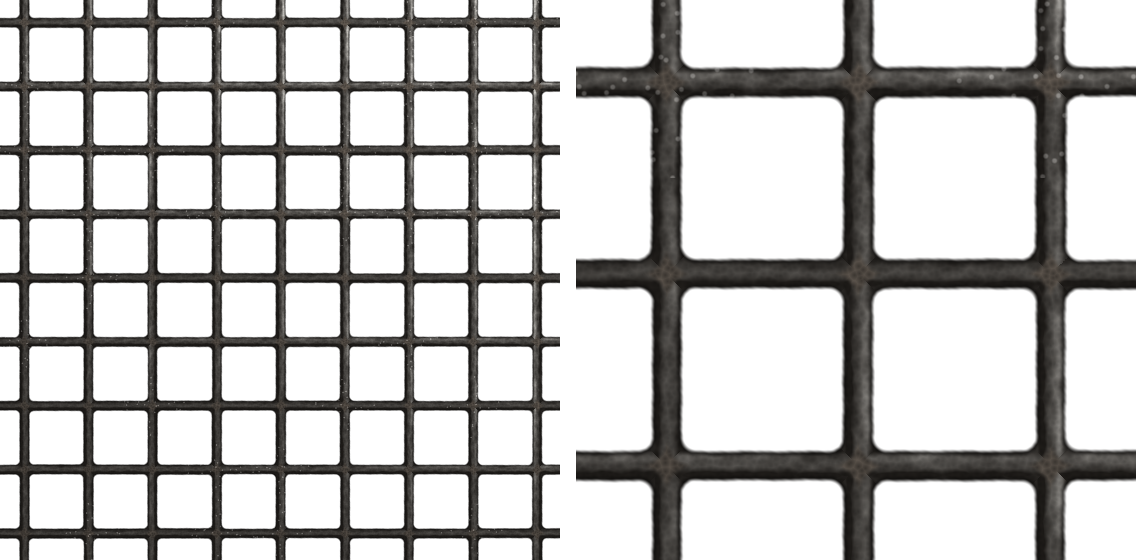
Left, the full canvas; right, a detail of the centre.
Reproduce this texture procedurally as a WebGL 1 fragment shader.

```glsl
precision highp float;
// Worn dark steel grating with rounded square holes on white.

uniform vec2 u_resolution;

const vec2 ORIGIN = vec2(0.0435, 0.0475);
const vec2 PITCH = vec2(0.1145, 0.1140);
const float HALF_BAR = 0.0086;
const float CORNER = 0.0085;

const vec3 SOOT = vec3(0.11, 0.10, 0.09);
const vec3 SILVER = vec3(0.76, 0.75, 0.73);
const vec3 JOINT = vec3(0.29, 0.265, 0.24);
const vec3 BACKDROP = vec3(1.0);

float hash(vec2 p) {
  return fract(sin(dot(p, vec2(41.3, 289.1))) * 4375.85);
}

// Distance to the nearest scattered point, about 0 to 1.
float cellular(vec2 p) {
  vec2 base = floor(p);
  float nearest = 2.0;
  for (int y = -1; y <= 1; y++) {
    for (int x = -1; x <= 1; x++) {
      vec2 cell = base + vec2(float(x), float(y));
      vec2 point = cell + vec2(hash(cell), hash(cell + 17.0));
      nearest = min(nearest, distance(p, point));
    }
  }
  return nearest;
}

float layeredSines(float x, float seed) {
  return 0.5 * sin(x * 5.0 + seed * 6.28)
       + 0.3 * sin(x * 13.0 + seed * 17.0)
       + 0.2 * sin(x * 31.0 + seed * 29.0);
}

float roundedBox(vec2 p, vec2 halfSize, float radius) {
  vec2 q = abs(p) - halfSize + radius;
  return length(max(q, 0.0)) + min(max(q.x, q.y), 0.0) - radius;
}

// Soft stripe across a bar.
float stripe(float across, float centre, float width) {
  float d = (across - centre) / width;
  return exp(-d * d);
}

// Brightness of a bar: across runs -1 to 1, along counts repeats.
float barTone(float across, float along, float seed, float shine, float side) {
  float wave = layeredSines(along, seed);
  float streaks = cellular(vec2(across * 1.6 + seed * 50.0, along * 9.0));
  float crest = stripe(across, 0.08 * wave, 0.5) * 0.20;
  float gleam = stripe(across, side * 0.55 + 0.08 * wave, 0.34);
  gleam *= shine * (0.7 + 0.45 * wave);
  float groove = stripe(across, -side * 0.6, 0.25) * 0.10;
  return crest + gleam - groove + (streaks - 0.45) * (0.10 + 0.25 * shine);
}

void main() {
  vec2 uv = gl_FragCoord.xy / u_resolution;
  float pixel = 1.0 / min(u_resolution.x, u_resolution.y);

  // Grid position, nearest crossing and offset from it.
  vec2 grid = (uv - ORIGIN) / PITCH;
  vec2 crossing = floor(grid + 0.5);
  vec2 offset = (grid - crossing) * PITCH;
  vec2 hole = floor(grid);

  // Slightly uneven hole outline.
  vec2 size = PITCH * 0.5 - HALF_BAR;
  size += (vec2(hash(hole), hash(hole + 5.0)) - 0.5) * 0.0012;
  float depth = roundedBox((fract(grid) - 0.5) * PITCH, size, CORNER);
  depth += 0.0003 * layeredSines(grid.x * 4.0 + grid.y * 5.0, hash(hole));

  // Light grows toward the upper right.
  float light = smoothstep(0.1, 1.15, 0.45 * uv.x + 0.75 * uv.y);

  // Upright bars gleam mostly on the right, level bars on top of odd rows.
  float tone;
  if (abs(offset.x) < abs(offset.y)) {
    float seed = hash(vec2(crossing.x, hole.y));
    float side = hash(vec2(crossing.x, 3.0)) < 0.75 ? 1.0 : -1.0;
    float shine = mix(0.16, 0.85, light) * mix(0.6, 1.2, seed);
    tone = barTone(offset.x / HALF_BAR, grid.y, seed, shine, side);
  } else {
    float seed = hash(vec2(hole.x, crossing.y + 40.0));
    float odd = mod(crossing.y, 2.0);
    float shine = mix(0.10, 0.38, light) * mix(0.5, 1.5, odd);
    tone = barTone(offset.y / HALF_BAR, grid.x, seed, shine, 1.0);
  }
  tone += 0.08 * light;
  vec3 metal = mix(SOOT, SILVER, clamp(tone, 0.0, 1.0));

  // Flat star-shaped face at each crossing.
  float star = smoothstep(HALF_BAR * 0.80, HALF_BAR * 1.3, depth);
  star *= 1.0 - smoothstep(HALF_BAR * 0.9, HALF_BAR * 2.0, length(offset));
  float grain = cellular(uv * 260.0) - 0.45;
  vec3 joint = JOINT * (0.85 + 0.35 * light + 0.25 * grain);
  metal = mix(metal, joint, star);

  // Dark rim, fine grain and sparse bright nicks.
  float rim = 1.0 - smoothstep(0.0005, 0.0035, depth);
  metal *= 1.0 - rim * mix(0.45, 0.25, light);
  metal *= 1.0 + 0.22 * grain;
  float nick = 1.0 - smoothstep(0.05, 0.16, cellular(uv * 75.0));
  metal += nick * 0.20 * step(0.6, hash(crossing + 9.0));

  float soft = max(pixel, 0.0015);
  float coverage = smoothstep(-soft, soft, depth);
  gl_FragColor = vec4(mix(BACKDROP, metal, coverage), 1.0);
}
```
